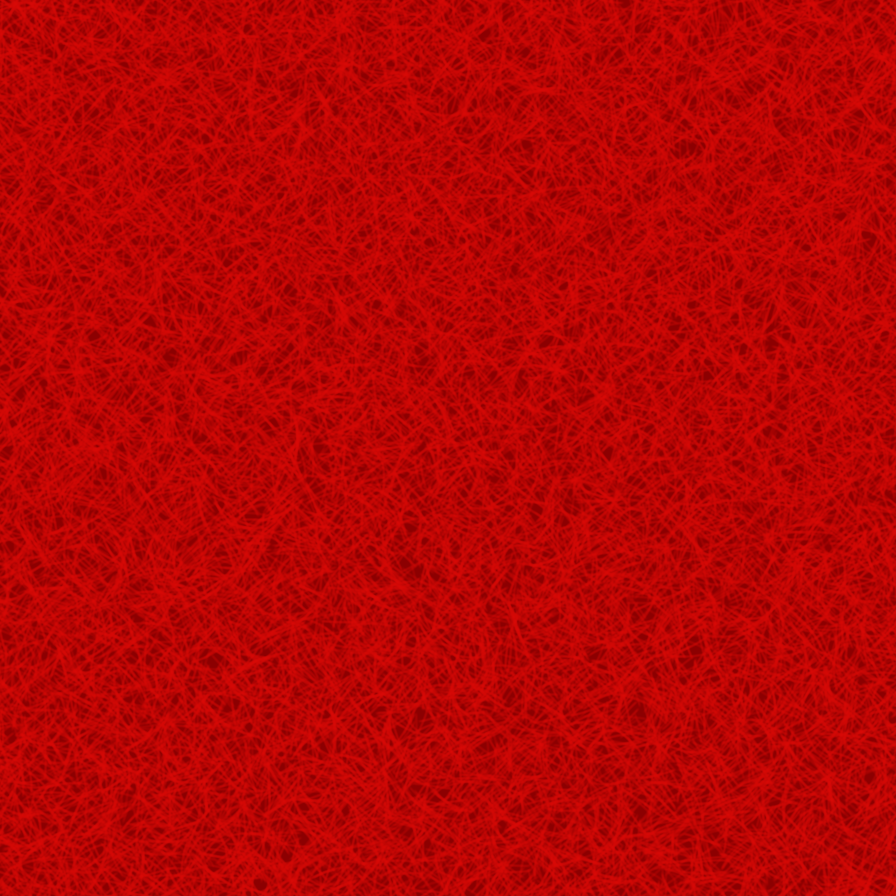
Write a WebGL 1 fragment shader that draws this texture.

```glsl
precision highp float;
uniform vec2 u_resolution;

vec4 hash4(vec3 p) {
  vec4 q = fract(p.xyzx * vec4(0.1031, 0.1030, 0.0973, 0.1099));
  q += dot(q, q.wzxy + 33.33);
  return fract((q.xxyz + q.yzzw) * q.zywx);
}

// Coverage of one gently bent fibre centred on the origin
float fibre(vec2 p, float angle, float halfLength, float bend) {
  float c = cos(angle), s = sin(angle);
  vec2 q = vec2(c * p.x + s * p.y, c * p.y - s * p.x);
  float across = abs(q.y - bend * (q.x * q.x - 0.0002));
  float body = 1.0 - smoothstep(0.0, 0.0026, across);
  float tips = 1.0 - smoothstep(halfLength - 0.006, halfLength, abs(q.x));
  return body * tips;
}

// Light left uncovered by one layer of scattered fibres
float layerGap(vec2 uv, float layer) {
  vec2 grid = uv / 0.03 + fract(layer * vec2(0.618, 0.414));
  vec2 cell = floor(grid);
  float gap = 1.0;
  for (int j = -1; j <= 1; j++) {
    for (int i = -1; i <= 1; i++) {
      vec2 id = cell + vec2(float(i), float(j));
      vec4 place = hash4(vec3(id + 7.0, layer * 13.7 + 3.0));
      vec4 form = hash4(vec3(id + 91.0, layer * 17.3 + 41.0));
      vec2 offset = (grid - id - place.xy) * 0.03;
      // Directions lean softly towards the two diagonals
      float angle = place.z * 3.14159;
      angle += 0.11 * sin(4.0 * angle);
      float halfLength = mix(0.018, 0.03, place.w);
      float bend = (form.x - 0.5) * 14.0;
      float strength = mix(0.25, 0.55, form.y);
      gap *= 1.0 - strength * fibre(offset, angle, halfLength, bend);
    }
  }
  return gap;
}

void main() {
  vec2 uv = gl_FragCoord.xy / u_resolution.y;

  // Matted felt: many thin translucent layers
  float gap = 1.0;
  for (int k = 0; k < 16; k++) {
    gap *= layerGap(uv, float(k));
  }

  vec3 deepRed = vec3(0.55, 0.0, 0.003);
  vec3 brightRed = vec3(0.85, 0.035, 0.023);
  gl_FragColor = vec4(mix(deepRed, brightRed, 1.0 - gap), 1.0);
}
```
